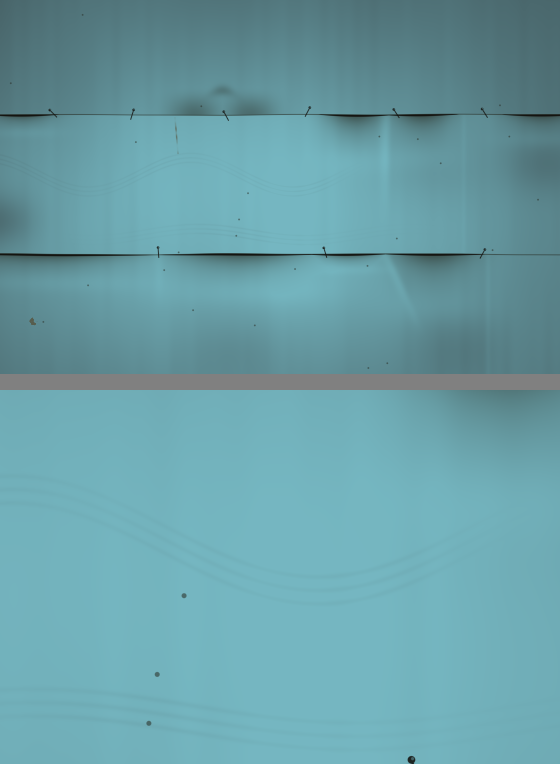
Top, the full canvas; bottom, a detail of the centre.
A Shadertoy shader for this texture:

```glsl
// Three overlapping painted metal sheets, nailed along two horizontal seams.
// A soft light field is bent by dents and folds and mapped to a teal ramp;
// gaps, nails, scuffs and specks are layered on top as distance functions.
const vec3 SLATE = vec3(0.295, 0.415, 0.435);
const vec3 PALE = vec3(0.45, 0.70, 0.74);
const vec3 SHADOW = vec3(0.15, 0.165, 0.13);
const vec3 GAP = vec3(0.07, 0.065, 0.05);
const vec3 RUST = vec3(0.33, 0.29, 0.19);
const float UPPER = 0.693, LOWER = 0.320; // seam heights
const float LINE_WIDTH = 0.0022, GAP_WIDTH = 0.005;
const vec2 LIGHT_CENTRE = vec2(0.68, 0.45), LIGHT_REACH = vec2(0.85, 0.55);
const vec2 PUCKER_TIP = vec2(0.595, 0.77);
// Dents hanging below a seam: x, seam, half width, depth
const vec4 DENTS[8] = vec4[8](
  vec4(0.06, UPPER, 0.10, 0.025), vec4(0.95, UPPER, 0.10, 0.065),
  vec4(1.13, UPPER, 0.10, 0.060), vec4(1.45, UPPER, 0.11, 0.035),
  vec4(0.12, LOWER, 0.30, 0.040), vec4(0.64, LOWER, 0.22, 0.055),
  vec4(0.93, LOWER, 0.11, 0.022), vec4(1.16, LOWER, 0.14, 0.075));
// Broad folds: x, y, radius, change of light
const vec4 FOLDS[6] = vec4[6](
  vec4(0.00, 0.41, 0.09, -0.45), vec4(1.45, 0.56, 0.10, -0.28),
  vec4(1.17, 0.55, 0.13, -0.15), vec4(0.62, 0.07, 0.12, -0.16),
  vec4(1.22, 0.08, 0.12, -0.18), vec4(0.78, 0.25, 0.12, 0.12));

float hash(vec2 p) { return fract(sin(dot(p, vec2(127.1, 311.7))) * 43758.5); }
float noise(vec2 p) {
  vec2 i = floor(p), f = fract(p);
  f *= f * (3.0 - 2.0 * f);
  return mix(mix(hash(i), hash(i + vec2(1, 0)), f.x),
             mix(hash(i + vec2(0, 1)), hash(i + vec2(1, 1)), f.x), f.y);
}
float bell(float x) { return exp(-x * x); }
float fill(float d, float px) { return 1.0 - smoothstep(-px, px, d); }
float segment(vec2 p, vec2 a, vec2 b) {
  vec2 e = b - a;
  return length(p - a - e * clamp(dot(p - a, e) / dot(e, e), 0.0, 1.0));
}
float seamY(float base, float x) { return base + 0.005 * (noise(vec2(x * 5.0, base * 40.0)) - 0.5); }

// Evenly spaced, slightly crooked nails along one seam
void drawNails(inout vec3 col, vec2 p, float seam, float first, float spacing, int count, float px) {
  for (int i = 0; i < count; i++) {
    vec2 id = vec2(float(i), seam * 10.0);
    float x = first + spacing * float(i) + 0.02 * (hash(id) - 0.5);
    float tilt = 1.6 * (hash(id + 3.0) - 0.5);
    vec2 head = vec2(x, seamY(seam, x) + 0.006 + 0.014 * hash(id + 5.0));
    vec2 tip = head - 0.026 * vec2(sin(tilt), cos(tilt));
    float nail = min(segment(p, head, tip) - 0.0012, length(p - head) - 0.0034);
    col = mix(col, GAP, 0.88 * fill(nail, px));
    col = mix(col, PALE, 0.45 * fill(length(p - head - 0.001) - 0.0014, px));
  }
}

void mainImage(out vec4 fragColor, in vec2 fragCoord) {
  float px = 0.75 / iResolution.y;
  vec2 p = fragCoord / iResolution.y;
  float upper = seamY(UPPER, p.x), lower = seamY(LOWER, p.x);
  float onTop = smoothstep(-px, px, p.y - upper), onBottom = fill(p.y - lower, px);

  // Light field, folds and vertical brushing
  vec2 q = (p - LIGHT_CENTRE) / LIGHT_REACH;
  float light = 1.05 * exp(-dot(q, q)) - 0.2 * onTop;
  for (int i = 0; i < 6; i++) {
    vec2 f = (p - FOLDS[i].xy) / (FOLDS[i].z * vec2(1.0, 0.75));
    light += FOLDS[i].w * exp(-dot(f, f));
  }
  light += 0.14 * (noise(p * vec2(5, 3)) - 0.5) + 0.06 * (noise(p * vec2(45, 2.5)) - 0.5);

  // Upright creases; the first leans on the bottom sheet
  float crease = p.x - 1.03 - 0.45 * max(lower - p.y, 0.0);
  float fade = (1.0 - onTop) * mix(smoothstep(0.36, 0.66, p.y), smoothstep(0.08, 0.3, p.y), onBottom);
  light += fade * (0.16 * bell(crease / 0.014) - 0.13 * smoothstep(0.0, 0.02, crease) * exp(-max(crease, 0.0) / 0.08));
  light += 0.07 * (1.0 - onTop) * bell((p.x - mix(1.24, 1.305, onBottom)) / 0.007);
  light += 0.08 * onBottom * bell((p.x - 0.426) / 0.012) * smoothstep(0.15, 0.3, p.y);

  // Hanging dents with their open gaps
  float shadow = 0.0, gap = 0.0;
  for (int i = 0; i < 8; i++) {
    vec4 d = DENTS[i];
    float below = seamY(d.y, p.x) - p.y, w = (p.x - d.x) / d.z;
    float halfGap = 0.5 * GAP_WIDTH * max(0.0, 1.0 - w * w);
    float under = smoothstep(-px, px, below);
    shadow = max(shadow, 0.72 * under * exp(-1.8 * w * w - max(below, 0.0) / (0.6 * d.w)));
    light += 0.1 * under * bell(w) * bell((below - 1.9 * d.w) / (0.6 * d.w));
    gap = max(gap, fill(abs(below - halfGap) - halfGap, px) * smoothstep(0.0, 0.0005, halfGap));
  }

  // Pucker pushed up above the upper seam
  vec2 c = p - PUCKER_TIP;
  float flanks = 0.42 * smoothstep(0.0, 0.08, -c.y) * bell((abs(c.x) - 0.075) / 0.065);
  float peak = 0.28 * bell(c.x / 0.03) * bell((c.y + 0.012 + 8.0 * c.x * c.x) / 0.014);
  shadow = max(shadow, onTop * (flanks + peak));

  // Faint parallel scuffs waving over the middle sheet
  float scuff = 0.0;
  for (int k = 0; k < 3; k++) {
    float y = p.y + 0.012 * float(k);
    scuff += bell((y - 0.545 - 0.045 * cos(11.5 * (p.x - 0.51))) / 0.0025) * (1.0 - smoothstep(0.8, 1.0, p.x));
    scuff += bell((y - 0.385 - 0.015 * cos(11.0 * (p.x - 0.53))) / 0.0025) * bell((p.x - 0.66) / 0.3);
  }
  light -= 0.09 * scuff * (0.4 + 0.6 * noise(p * 14.0));
  vec3 col = mix(mix(SLATE, PALE, clamp(light, -0.15, 1.05)), SHADOW, shadow);

  // Rust drip and chip, scattered specks
  float drip = segment(p, vec2(0.468, 0.685), vec2(0.476, 0.59)) - 0.0018;
  col = mix(col, RUST, 0.7 * fill(drip, px) * noise(p * vec2(40, 90)));
  float chip = length(p - vec2(0.088, 0.14)) - 0.014 * noise(p * 150.0);
  col = mix(col, RUST, 0.7 * fill(chip, px));
  vec2 cell = floor(p * 20.0);
  vec2 spot = (cell + 0.2 + 0.6 * vec2(hash(cell + 1.0), hash(cell + 2.0))) / 20.0;
  col = mix(col, SHADOW, 0.55 * step(0.965, hash(cell)) * fill(length(p - spot) - 0.0022, px));

  // Seam lines, gaps and nails
  float line = min(abs(p.y - upper), abs(p.y - lower)) - 0.5 * LINE_WIDTH;
  col = mix(mix(col, SHADOW, 0.65 * fill(line, px)), GAP, 0.95 * gap);
  drawNails(col, p, UPPER, 0.135, 0.230, 6, px);
  drawNails(col, p, LOWER, 0.420, 0.443, 3, px);
  fragColor = vec4(col, 1.0);
}
```
